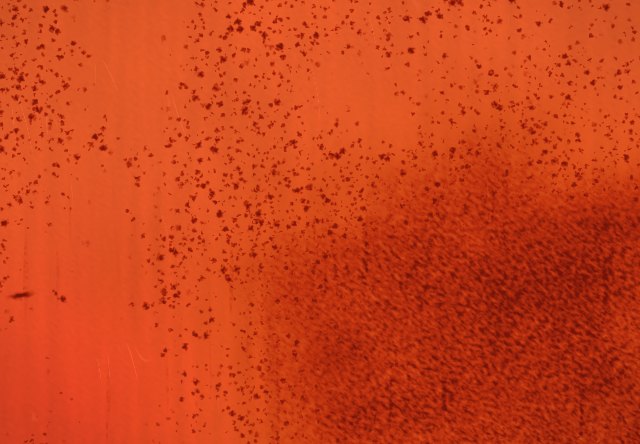
Write a Shadertoy shader that draws this texture.

```glsl
vec2 hash2(vec2 p) {
    vec3 q = fract(p.xyx * vec3(0.1031, 0.1030, 0.0973));
    q += dot(q, q.yzx + 33.33);
    return fract((q.xx + q.yz) * q.zy);
}

float gradientNoise(vec2 p) {
    vec2 i = floor(p), f = fract(p);
    vec2 u = f * f * f * (f * (f * 6.0 - 15.0) + 10.0);
    vec2 e = vec2(0.0, 1.0);
    float a = dot(hash2(i) * 2.0 - 1.0, f);
    float b = dot(hash2(i + e.yx) * 2.0 - 1.0, f - e.yx);
    float c = dot(hash2(i + e.xy) * 2.0 - 1.0, f - e.xy);
    float d = dot(hash2(i + e.yy) * 2.0 - 1.0, f - e.yy);
    return mix(mix(a, b, u.x), mix(c, d, u.x), u.y);
}

float fbm(vec2 p) {
    float sum = 0.0, amp = 0.6;
    for (int i = 0; i < 4; i++) {
        sum += amp * gradientNoise(p);
        p = mat2(1.6, 1.2, -1.2, 1.6) * p + 17.3;
        amp *= 0.5;
    }
    return sum;
}

// Soft round flecks; coverage is the chance that a cell holds one
float flecks(vec2 p, float cells, float coverage) {
    p = p * cells + 0.45 * vec2(gradientNoise(p * 130.0), gradientNoise(p * 130.0 + 51.0));
    vec2 cell = floor(p);
    float dark = 0.0;
    for (int y = -1; y <= 1; y++)
    for (int x = -1; x <= 1; x++) {
        vec2 id = cell + vec2(x, y);
        vec2 trait = hash2(id + 91.7);
        float radius = mix(0.28, 0.60, trait.y * trait.y);
        float present = smoothstep(0.0, 0.12, coverage - trait.x);
        float d = length(p - id - hash2(id));
        dark = max(dark, present * (0.6 + 0.4 * trait.y) * (1.0 - smoothstep(0.15 * radius, radius * 1.15, d)));
    }
    return dark;
}

float blob(vec2 uv, vec2 center, vec2 size) {
    vec2 d = (uv - center) / size;
    return exp(-dot(d, d));
}

void mainImage(out vec4 fragColor, in vec2 fragCoord) {
    vec2 uv = fragCoord / iResolution.xy;
    vec2 p = fragCoord / iResolution.y;
    float clouds = fbm(p * 3.5 + 4.0);
    float streaks = gradientNoise(vec2(p.x * 38.0, p.y * 2.5));

    // Rusted field spreading from the lower right
    float reach = length(uv - vec2(0.84, 0.20)) + 0.20 * clouds + 0.03 * streaks;
    float rust = 1.0 - smoothstep(0.22, 0.58, reach);
    float stain = 1.0 - smoothstep(0.35, 0.75, reach);

    // Paint, redder toward the lower left
    float redder = smoothstep(0.75, 0.0, uv.y) * smoothstep(0.6, 0.1, uv.x);
    vec3 color = mix(vec3(0.885, 0.345, 0.155), vec3(0.89, 0.26, 0.135), redder);
    color = mix(color, vec3(0.84, 0.30, 0.085), stain * 0.85);
    color *= 1.0 + 0.07 * clouds + 0.05 * streaks;

    // Clustered flecks, sparse in the clean strips
    float coverage = 0.30 + 0.75 * fbm(p * vec2(5.0, 3.5) + 21.0) + 0.45 * stain;
    coverage += 0.32 * blob(uv, vec2(0.02, 0.75), vec2(0.10, 0.28));
    coverage += 0.25 * blob(uv, vec2(0.48, 0.98), vec2(0.12, 0.10));
    coverage += 0.25 * blob(uv, vec2(0.38, 0.62), vec2(0.12, 0.25));
    coverage -= 0.32 * blob(uv, vec2(0.19, 0.75), vec2(0.07, 0.60));
    coverage -= 0.25 * blob(uv, vec2(0.12, 0.10), vec2(0.20, 0.32));
    coverage -= 0.25 * blob(uv, vec2(0.60, 0.82), vec2(0.12, 0.09));
    float spots = max(flecks(p, 56.0, coverage * 0.75), 0.8 * flecks(p + 7.0, 88.0, coverage * 0.65));

    // Fine slanted grain and dark patches inside the rust
    vec2 slanted = vec2(dot(p, vec2(0.8, -0.6)), dot(p, vec2(0.6, 0.8)));
    float grain = gradientNoise(slanted * vec2(62.0, 115.0))
                + 0.5 * gradientNoise(slanted * vec2(120.0, 210.0) + 9.0);
    float patches = 0.45 * fbm(p * 5.0 + 33.0)
                  + 0.25 * blob(uv, vec2(1.0, 0.56), vec2(0.10, 0.14))
                  + 0.16 * blob(uv, vec2(0.82, 0.36), vec2(0.13, 0.18))
                  + 0.14 * blob(uv, vec2(0.52, 0.22), vec2(0.12, 0.12));
    float corrosion = rust * (0.46 + 0.55 * grain + patches);
    float wear = max(spots * mix(0.85, 0.62, rust), corrosion) + 0.12 * rust * spots;
    wear += 0.10 * stain * max(grain, 0.0);

    // Vertical drips and one short scuff
    float drip = smoothstep(0.22, 0.5, gradientNoise(vec2(p.x * 60.0 + 0.6 * clouds, p.y * 4.0 + 8.0)));
    wear += 0.28 * drip * smoothstep(0.75, 0.45, uv.y) * (0.5 + grain);
    vec2 scuff = p - vec2(0.047, 0.335);
    scuff.y -= 0.15 * scuff.x + 0.006 * gradientNoise(p * 70.0);
    wear = max(wear, 1.1 * blob(scuff, vec2(0.0), vec2(0.023, 0.006)));

    // Tint from orange through deep red to brown
    color = mix(color, vec3(0.74, 0.185, 0.055), smoothstep(0.0, 0.5, wear));
    color = mix(color, vec3(0.45, 0.075, 0.035), smoothstep(0.35, 0.95, wear));

    // Faint pale scratches and soft surface grain
    float scratch = abs(gradientNoise(vec2(p.x * 14.0 + p.y * 3.0, p.y * 3.0) + 40.0));
    scratch = smoothstep(0.015, 0.0, scratch) * smoothstep(0.15, 0.4, gradientNoise(p * 9.0 + 3.0));
    color += 0.06 * scratch * (1.0 - stain);
    color *= 1.0 + 0.035 * grain - 0.08 * smoothstep(0.45, 0.75, length(uv - 0.5));
    fragColor = vec4(color, 1.0);
}
```
